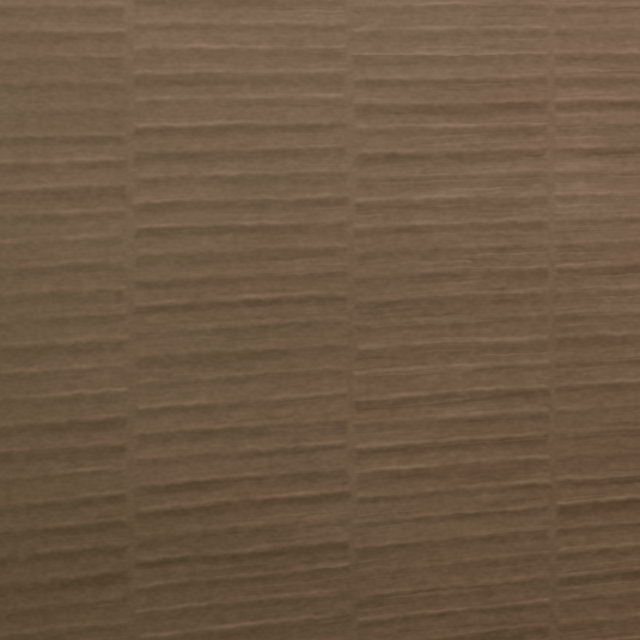
A Shadertoy shader for this texture:

```glsl
// Brown ribbed wall covering: four vertical panels split by plain soft seams.
// Each panel carries about 25 straight horizontal ribs that fan slightly to the right;
// gradient noise adds short fibres, thin bright threads and uneven tone.

const vec3 DARK_BROWN  = vec3(0.340, 0.268, 0.190);
const vec3 LIGHT_BROWN = vec3(0.515, 0.425, 0.345);
const vec3 RED_TINT    = vec3(0.010, -0.005, 0.000);

float hash(vec2 p) {
    vec3 q = fract(vec3(p.xyx) * 0.1031);
    q += dot(q, q.yzx + 33.33);
    return fract((q.x + q.y) * q.z);
}

vec2 gradient(vec2 cell) {
    float angle = 6.28319 * hash(cell);
    return vec2(cos(angle), sin(angle));
}

// Gradient noise, roughly -0.6 to 0.6
float noise(vec2 p) {
    vec2 i = floor(p), f = p - i;
    vec2 w = f * f * f * (f * (f * 6.0 - 15.0) + 10.0);
    vec2 e = vec2(1.0, 0.0);
    float a = dot(gradient(i), f);
    float b = dot(gradient(i + e.xy), f - e.xy);
    float c = dot(gradient(i + e.yx), f - e.yx);
    float d = dot(gradient(i + e.xx), f - e.xx);
    return mix(mix(a, b, w.x), mix(c, d, w.x), w.y);
}

// Panel coordinate: seams lie at whole numbers, panels narrow to the right
float panelCoord(float x) {
    return 0.457 + 2.572 * x + 0.434 * x * x;
}

// Rib coordinate, counted downward; ribs crowd together to the right
float ribCoord(vec2 uv, float panel) {
    float down = 1.0 - uv.y;
    float wobble = 0.08 * noise(vec2(uv.x * 5.0 + panel * 17.0, down * 12.0))
                 + 0.07 * noise(vec2(uv.x * 40.0, down * 40.0 + panel * 9.0));
    return (down - 0.02) * (24.3 + 3.0 * uv.x) + hash(vec2(panel, 7.0)) + wobble;
}

// Rib relief: thin bright crest above a broad dark band that fades to mid tone
float ribShade(float rib, float panel, float wear) {
    float f = fract(rib);
    vec2 id = vec2(floor(rib), panel * 31.0 + 5.0);
    float crest = exp(-pow((f - 0.16 - 0.06 * hash(id + 3.0)) / 0.085, 2.0));
    float bandEnd = mix(0.70, 0.98, hash(id + 23.0));
    float band = smoothstep(0.22, 0.42, f) * (1.0 - smoothstep(bandEnd - 0.35, bandEnd, f));
    float crestGain = mix(0.08, 0.24, hash(id)) * clamp(1.0 + 1.6 * wear, 0.3, 1.8);
    float bandGain = mix(0.12, 0.30, hash(id + 11.0)) * (1.0 + 0.5 * wear);
    return crest * crestGain - band * bandGain + 0.06;
}

// Short fibres running along the ribs
float fibres(float x, float rib, float panel) {
    vec2 p = vec2(x, rib) + panel * vec2(23.0, 41.0);
    return 0.40 * noise(p * vec2(3.0, 0.9))
         + 0.40 * noise(p * vec2(14.0, 3.1))
         + 0.50 * noise(p * vec2(40.0, 5.7));
}

// Sparse straight threads, thinner than the ribs, light minus dark
float threads(float x, float rib, float panel) {
    vec2 p = vec2(x * 5.0 + panel * 19.0, rib * 5.5);
    float light = smoothstep(0.18, 0.50, noise(p));
    float dark = smoothstep(0.18, 0.50, noise(p * vec2(1.3, 0.9) + 57.0));
    return light - 0.7 * dark;
}

// Overall light: brighter at the top, dimmest at the lower left
float lighting(vec2 uv) {
    float light = mix(0.15, 0.84, uv.y);
    light += 0.12 * (uv.x - 0.5) * (1.0 - uv.y);
    light -= 0.10 * smoothstep(0.30, 0.0, uv.x) * uv.y;
    return light + 0.14 * noise(uv * vec2(2.5, 5.0) + 8.0);
}

void mainImage(out vec4 fragColor, in vec2 fragCoord) {
    vec2 uv = fragCoord / iResolution.xy;

    // Panels and their seams
    float bend = 0.006 * noise(vec2(uv.y * 14.0, 2.0)) - 0.016 * (0.5 - uv.y);
    float u = panelCoord(uv.x) + bend;
    float panel = floor(u);
    float seamDistance = abs(u - floor(u + 0.5));
    float fray = 0.020 * noise(vec2(uv.y * 75.0, panel * 3.0 + 0.5));
    float ribbed = smoothstep(0.004, 0.036, seamDistance + fray);

    // Ribs, fibres and threads
    float rib = ribCoord(uv, panel);
    float wear = noise(vec2(uv.x * 14.0 + panel * 13.0, rib * 0.9));
    float rightward = smoothstep(0.2, 0.8, uv.x);
    float relief = ribShade(rib, panel, wear)
                 + mix(0.20, 0.26, rightward) * fibres(uv.x, rib, panel)
                 + mix(0.08, 0.20, rightward) * threads(uv.x, rib, panel);
    relief *= mix(0.75, 1.0, smoothstep(0.0, 0.35, u - 0.55));

    // Fine mottled grain and the flat seam
    float grain = 0.14 * noise(uv * vec2(105.0, 160.0)) + 0.12 * noise(uv * vec2(48.0, 64.0));
    float seamTone = 0.04 + 0.10 * noise(vec2(uv.x * 50.0, uv.y * 26.0));

    // Colour
    float tone = lighting(uv) + mix(seamTone, relief, ribbed) + grain;
    vec3 colour = mix(DARK_BROWN, LIGHT_BROWN, max(tone, -0.2));
    float redness = 0.8 * (uv.x - 0.45) + 0.6 * noise(uv * vec2(4.0, 9.0) + 19.0);
    fragColor = vec4(colour + RED_TINT * redness, 1.0);
}
```
